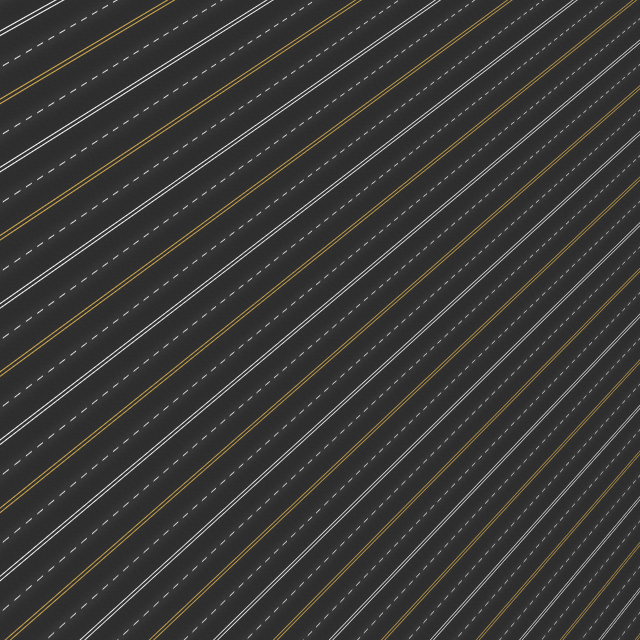
Write a WebGL 1 fragment shader that draws this pattern.

```glsl
precision highp float;
// Dark asphalt lanes receding to a vanishing point beyond the right edge.
// A projective map straightens the lanes; each repeat alternates white and
// yellow double lines with a dashed line between, box-filtered for smoothness.
uniform vec2 u_resolution;

// Share of a pixel of the given footprint covered by a stripe of this width.
float stripe(float offset, float width, float footprint) {
  float low = max(offset - 0.5 * footprint, -0.5 * width);
  float high = min(offset + 0.5 * footprint, 0.5 * width);
  return clamp((high - low) / footprint, 0.0, 1.0);
}

// Fine surface grain from layered sines, roughly -1 to 1.
float grain(vec2 p) {
  float sum = 0.0;
  float weight = 0.5;
  for (int i = 0; i < 4; i++) {
    p = mat2(0.8, 0.6, -0.6, 0.8) * p * 1.37 + 2.1;
    sum += weight * sin(p.x + 1.7 * sin(p.y * 0.73)) * sin(p.y);
    weight *= 0.8;
  }
  return sum;
}

void main() {
  vec2 p = gl_FragCoord.xy / u_resolution;
  p.y = 1.0 - p.y;
  float pixel = 1.0 / u_resolution.y;

  // Perspective: lane counts across the road, along runs down its length
  float depth = 1.0 - 0.33 * p.x;
  float across = (p.y + 0.541 * p.x) / depth;
  float lane = (across - 0.0521) / 0.1065;
  float along = p.x / depth / 0.0183;
  float laneFootprint = pixel * length(vec2(0.541 + 0.33 * across, 1.0)) / (depth * 0.1065);
  float alongFootprint = pixel / (depth * depth * 0.0183);

  // Asphalt: paler beside the markings, darker where wheels run
  float fromDouble = fract(lane + 0.5) - 0.5;
  float fromDash = fract(lane) - 0.5;
  float shade = 0.178 + 0.035 * exp(-fromDash * fromDash * 70.0)
                      + 0.014 * exp(-fromDouble * fromDouble * 70.0);
  shade += 0.008 * grain(p * 420.0);
  vec3 color = vec3(shade);

  // Double lines, alternately white and yellow
  float isYellow = mod(floor(lane + 0.5), 2.0);
  vec3 paint = mix(vec3(0.96), vec3(0.82, 0.66, 0.30), isYellow);
  float doubleLine = stripe(abs(fromDouble) - 0.033, 0.019, laneFootprint);
  color = mix(color, paint, doubleLine);

  // Dashed line halfway between the doubles
  float dash = stripe(fract(along) - 0.5, 0.52, alongFootprint);
  float dashedLine = dash * stripe(fromDash, 0.018, laneFootprint);
  color = mix(color, vec3(0.88), dashedLine);

  gl_FragColor = vec4(color, 1.0);
}
```
